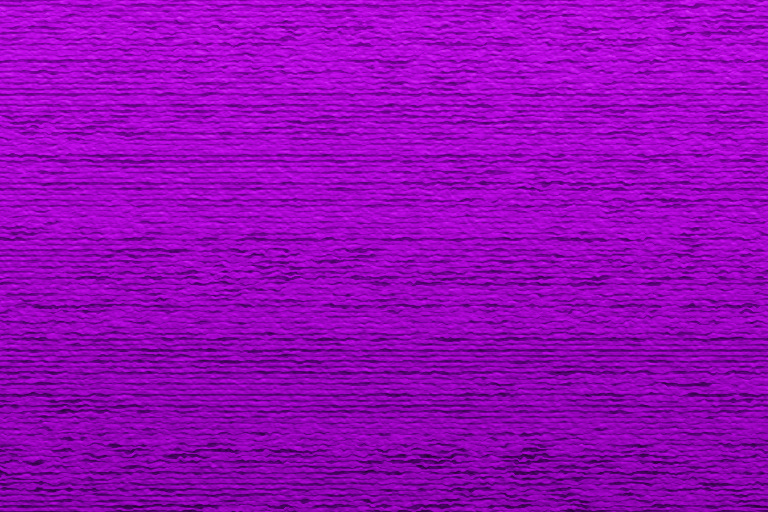
Write a Shadertoy shader that draws this texture.

```glsl
const float ROWS = 92.0;            // yarn rows over the canvas height
const float WOBBLE = 0.50;          // row waviness, in rows
const float GROOVE_MIN = 0.04;      // groove half widths, in rows
const float GROOVE_MAX = 0.30;
const float GROOVE_DEPTH = 0.80;
const float RELIEF = 0.62;          // strength of the fibre lighting
const float MOTTLE = 0.22;          // strength of the fibre tone
const float ROUNDNESS = 0.10;       // shading across one row
const float TONE_BOTTOM = 0.52;
const float TONE_TOP = 0.92;
const vec3 SHADOW = vec3(0.33, 0.01, 0.45);
const vec3 BRIGHT = vec3(0.75, 0.05, 0.91);
const vec3 SHEEN = vec3(0.25, 0.45, 0.14);

float hash(vec2 p) {
    vec3 q = fract(vec3(p.xyx) * 0.1031);
    q += dot(q, q.yzx + 33.33);
    return fract((q.x + q.y) * q.z);
}

float noise(vec2 p) {
    vec2 cell = floor(p);
    vec2 f = fract(p);
    f = f * f * (3.0 - 2.0 * f);
    float low = mix(hash(cell), hash(cell + vec2(1, 0)), f.x);
    float high = mix(hash(cell + vec2(0, 1)), hash(cell + 1.0), f.x);
    return mix(low, high, f.y);
}

// Short matted fibres: two crossing slants and a fine grain
float fibres(vec2 p) {
    float rising = noise(vec2(p.x * 75.0 + p.y * 30.0, p.y * 170.0 - p.x * 38.0));
    float falling = noise(vec2(p.x * 90.0 - p.y * 40.0, p.y * 190.0 + p.x * 45.0) + 57.0);
    float grain = noise(p * vec2(190.0, 290.0) + 113.0);
    return 0.36 * rising + 0.34 * falling + 0.30 * grain;
}

void mainImage(out vec4 fragColor, in vec2 fragCoord) {
    vec2 p = fragCoord / iResolution.y;
    float smoothing = 0.5 * ROWS / iResolution.y;

    // Straight rows with frayed edges, calm in some bands and ragged in others
    float ragged = mix(0.25, 1.4, noise(vec2(p.x * 2.0, p.y * 16.0)));
    float fray = noise(p * vec2(48.0, 92.0)) + 0.7 * noise(p * vec2(125.0, 150.0) + 41.0) - 0.85;
    float y = p.y * ROWS + WOBBLE * ragged * fray;

    // Grooves between rows: each has its own width and breaks along its length
    float seam = floor(y + 0.5);
    float seamDistance = abs(y - seam);
    float seamStrength = hash(vec2(seam, 7.0));
    float breaks = 0.6 * noise(vec2(p.x * 26.0 + seam * 5.7, seam * 3.1))
                 + 0.4 * noise(vec2(p.x * 80.0 + seam * 9.3, seam * 4.7));
    float openness = clamp(0.60 * seamStrength + 1.5 * (breaks - 0.5) * ragged + 0.20, 0.0, 1.0);
    float halfWidth = mix(GROOVE_MIN, GROOVE_MAX, openness);
    float groove = 1.0 - smoothstep(halfWidth - smoothing, halfWidth + smoothing, seamDistance);
    groove *= mix(0.20, 1.0, openness);

    // Fibre surface lit from above
    float fuzz = fibres(p);
    float slope = fuzz - fibres(p + vec2(0.0012, 0.0036));
    float rowShade = sin((fract(y) - 0.35) * 3.14159);

    float tone = mix(TONE_BOTTOM, TONE_TOP, smoothstep(-0.2, 1.1, p.y));
    tone += RELIEF * slope + MOTTLE * (fuzz - 0.5) + ROUNDNESS * rowShade;
    tone -= GROOVE_DEPTH * groove * mix(1.0, 0.75, p.y);

    // Below zero the shadow darkens, above one the fibres catch a sheen
    float lit = clamp(tone, 0.0, 1.0);
    vec3 color = mix(SHADOW, BRIGHT, vec3(lit, lit * lit * lit, lit));
    color *= 1.0 + max(min(tone, 0.0), -0.6);
    color += SHEEN * max(tone - 1.0, 0.0);
    fragColor = vec4(clamp(color, 0.0, 1.0), 1.0);
}
```
